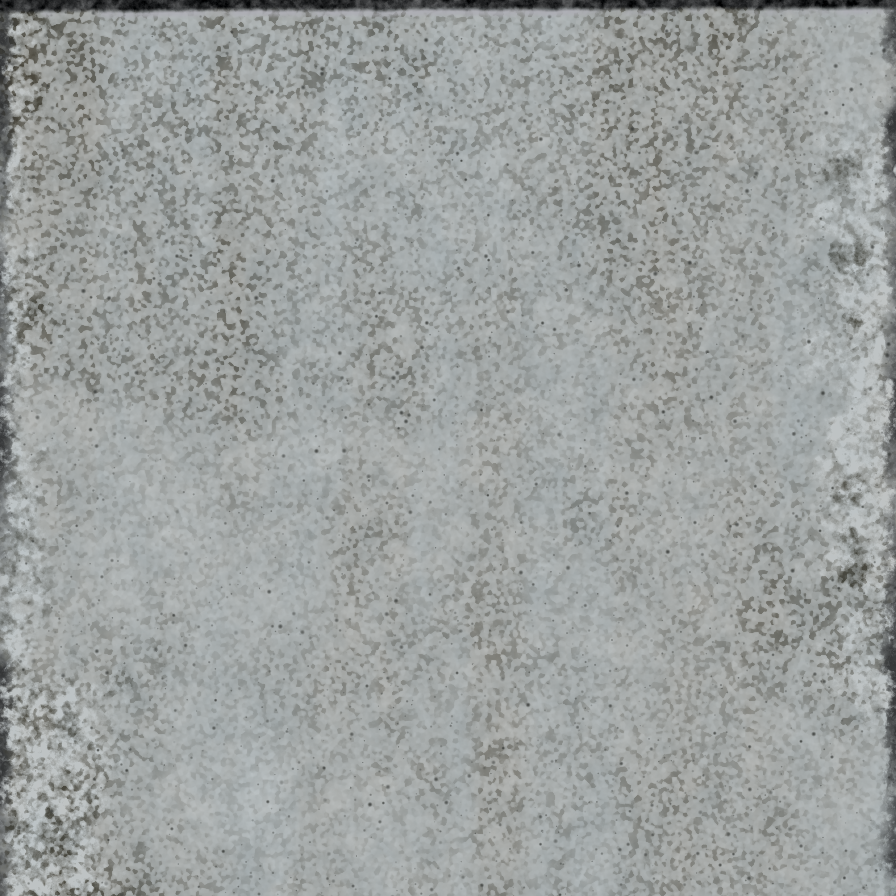
Write a Shadertoy shader that draws this texture.

```glsl
// Weathered concrete slab: cloudy grey stains, vertical streaks, fine grain,
// scattered pits, flaking side edges and a dark joint along the top.
// Everything is built from one cellular noise, summed in octaves.

const vec3 STAIN = vec3(0.470, 0.478, 0.460);
const vec3 PALE = vec3(0.680, 0.699, 0.699);
const vec3 PIT = vec3(0.25, 0.26, 0.25);
const vec3 JOINT = vec3(0.17, 0.175, 0.18);
const vec3 RIM = vec3(0.68, 0.68, 0.71);

const float BASE_TONE = 0.80;
const float CLOUD_AMOUNT = 0.46;
const float STREAK_AMOUNT = 0.24;
const float GRAIN_AMOUNT = 0.50;
const float GRAIN_SCALE = 215.0;
const float FLECK_AMOUNT = 0.75;
const float PIT_SCALE = 62.0;
const float PIT_SHARE = 0.15;
const float PIT_RADIUS = 0.0034;
const int CHIP_COUNT = 8;

vec3 hash3(vec2 p) {
    vec3 q = fract(p.xyx * vec3(0.1031, 0.1030, 0.0973));
    q += dot(q, q.yxz + 33.33);
    return fract((q.xxy + q.yzz) * q.zyx);
}

// x: distance to nearest seed, y: its random value, z: smooth blend of values
vec3 cells(vec2 p) {
    vec2 base = floor(p);
    float nearest = 9.0, id = 0.0, total = 0.0, weights = 0.0;
    for (int j = -1; j <= 1; j++)
    for (int i = -1; i <= 1; i++) {
        vec2 cell = base + vec2(i, j);
        vec3 h = hash3(cell + 57.0);
        vec2 offset = cell + h.xy - p;
        float d2 = dot(offset, offset);
        float w = exp(-6.0 * d2);
        total += w * h.z;
        weights += w;
        if (d2 < nearest) { nearest = d2; id = h.z; }
    }
    return vec3(sqrt(nearest), id, total / weights);
}

// Octaves of blended cells, centred on zero
float clouds(vec2 p) {
    float sum = 0.0, gain = 0.47;
    for (int i = 0; i < 5; i++) {
        sum += gain * (cells(p).z - 0.5);
        p = mat2(1.6, 1.2, -1.2, 1.6) * p + 11.3;
        gain *= 0.56;
    }
    return sum;
}

// Dark pinholes, a random share of the cells
float pits(vec2 uv, float scale, float share, float radius) {
    vec3 c = cells(uv * scale);
    float strength = 0.15 + 0.75 * fract(c.y * 91.7);
    float r = radius * scale * (0.6 + 0.5 * fract(c.y * 37.1));
    return step(c.y, share) * strength * smoothstep(r, 0.1 * r, c.x);
}

// Ragged spalls down the right side
float chips(vec2 uv, float wobble) {
    float mask = 0.0;
    for (int i = 0; i < CHIP_COUNT; i++) {
        vec3 h = hash3(vec2(float(i) * 7.0 + 3.0, 19.0));
        float row = (float(i) + h.y) / float(CHIP_COUNT);
        vec2 centre = vec2(0.915 + 0.05 * h.x, mix(0.30, 0.84, row));
        float r = 0.012 + 0.016 * h.z;
        float d = length(uv - centre) + 0.05 * wobble;
        mask = max(mask, smoothstep(r, 0.5 * r, d) * (0.4 + 0.6 * h.x));
    }
    return mask;
}

void mainImage(out vec4 fragColor, in vec2 fragCoord) {
    vec2 uv = fragCoord / iResolution.xy;
    float cloud = clouds(uv * 6.0 + 2.0);
    float streak = clouds(vec2(uv.x * 15.0, uv.y * 2.0) + 40.0);
    float rough = clouds(uv * 34.0 + 80.0);
    float speck = clouds(uv * 95.0 + 150.0);
    float grain = cells(uv * GRAIN_SCALE).z - 0.5;
    float fleck = smoothstep(0.06, 0.32, -grain - 0.5 * speck);

    // Broad tone: stains gather toward the upper left
    float grime = smoothstep(0.45, 1.0, uv.y) * smoothstep(1.0, 0.3, uv.x);
    float tone = BASE_TONE + CLOUD_AMOUNT * cloud + STREAK_AMOUNT * streak;
    tone += 0.28 * rough + 0.22 * speck - grime * (0.08 - 0.4 * streak);
    float stained = clamp(0.45 + 0.5 * grime - 1.6 * cloud - streak, 0.15, 1.3);
    tone += GRAIN_AMOUNT * grain * (0.55 + 0.5 * stained);
    tone -= FLECK_AMOUNT * fleck * stained;

    // Flaking margins: left strip, lower left corner and right strip
    float wobble = 0.09 * rough + 0.05 * cloud;
    float left = 0.75 * smoothstep(0.065, 0.015, uv.x + wobble);
    float corner = smoothstep(0.14, 0.08, uv.x + wobble)
                 * smoothstep(0.27, 0.22, uv.y + wobble);
    float right = smoothstep(0.91, 0.96, uv.x + 1.5 * wobble)
                * smoothstep(0.16, 0.24, uv.y) * smoothstep(0.90, 0.80, uv.y);
    float flake = max(left, corner);
    tone += flake * (0.05 + 2.6 * speck + 0.9 * rough + 0.5 * grain);
    tone += right * (0.24 + 1.2 * speck);
    tone -= chips(uv, rough) * (0.75 - 2.6 * speck);

    vec3 color = mix(STAIN, PALE, clamp(tone, -0.9, 1.3));
    color += vec3(0.025, 0.0, -0.02) * (0.8 * rough - streak);

    // Pinholes at two sizes
    float pit = pits(uv, PIT_SCALE, PIT_SHARE, PIT_RADIUS);
    pit = max(pit, 0.6 * pits(uv + 0.37, 2.1 * PIT_SCALE, 0.12, 0.6 * PIT_RADIUS));
    color = mix(color, PIT, pit);

    // Broken, speckled shadow on the sides, fading into the flakes
    float side = min(uv.x, 1.0 - uv.x);
    float gap = clouds(vec2(uv.x * 8.0, uv.y * 11.0) + 210.0);
    float shade = smoothstep(0.018, 0.0, side + 0.03 * speck + 0.015 * rough);
    color = mix(color, JOINT + 0.4 * max(speck, 0.0),
                shade * clamp(0.62 + 2.2 * gap + 1.5 * speck, 0.1, 0.9));

    // Top joint with its thin, interrupted pale rim
    float top = 1.0 - uv.y + 0.004 * (uv.x - 0.5) + 0.005 * rough;
    float rim = smoothstep(0.009, 0.013, top) * smoothstep(0.021, 0.014, top);
    color = mix(color, RIM, rim * clamp(0.45 + 3.0 * streak + speck, 0.0, 0.8));
    color = mix(color, JOINT + 0.5 * speck + 0.1 * grain, smoothstep(0.014, 0.007, top));

    fragColor = vec4(clamp(color, 0.0, 1.0), 1.0);
}
```
